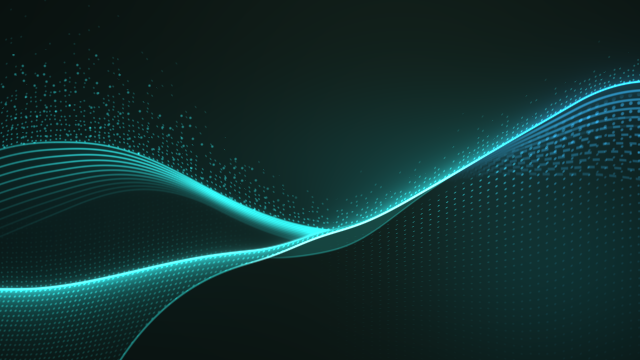
This background is drawn by a WebGL 2 fragment shader. Its source:

```glsl
#version 300 es
precision highp float;
// Teal light ribbons with fanned lines and dotted veils over a dark green backdrop.
uniform vec2 u_resolution;
out vec4 outColor;

const vec3 NIGHT = vec3(0.030, 0.058, 0.052);
const vec3 MOSS  = vec3(0.068, 0.120, 0.100);
const vec3 HAZE  = vec3(0.010, 0.115, 0.130);
const vec3 TEAL  = vec3(0.090, 0.500, 0.490);
const vec3 CYAN  = vec3(0.150, 0.780, 0.800);
const vec3 BLUE  = vec3(0.130, 0.480, 0.680);
const vec3 WHITE = vec3(0.720, 0.980, 1.000);
const int ARCH_LINES = 11;
const int FAN_LINES = 12;
const float FINE_CELL = 0.0135;
const float WIDE_CELL = 0.029;

float pixel;  // size of one pixel in canvas heights

vec2 hash2(vec2 p) {
  vec3 q = fract(p.xyx * vec3(0.1031, 0.1030, 0.0973));
  q += dot(q, q.yzx + 33.33);
  return fract((q.xx + q.yz) * q.zy);
}

float gradientNoise(vec2 p) {
  vec2 i = floor(p), f = fract(p), s = f * f * (3.0 - 2.0 * f);
  vec2 a = vec2(0.0), b = vec2(1.0, 0.0);
  float n00 = dot(hash2(i) * 2.0 - 1.0, f);
  float n10 = dot(hash2(i + b) * 2.0 - 1.0, f - b);
  float n01 = dot(hash2(i + b.yx) * 2.0 - 1.0, f - b.yx);
  float n11 = dot(hash2(i + b.xx) * 2.0 - 1.0, f - b.xx);
  return mix(mix(n00, n10, s.x), mix(n01, n11, s.x), s.y);
}

float bump(float x, float center, float width) {
  float t = (x - center) / width;
  return exp(-t * t);
}

float below(float edge, float v) { return 1.0 - smoothstep(edge - pixel, edge + pixel, v); }

float stroke(float d, float width) {
  return 1.0 - smoothstep(max(width - pixel, 0.0), width + pixel, abs(d));
}

// Grid of discs; jitter scatters them and density thins them out.
float dots(vec2 p, float cell, float radius, float jitter, float density) {
  vec2 g = p / cell;
  vec2 rnd = hash2(floor(g) + 17.0);
  float d = length(fract(g) - 0.5 - (rnd - 0.5) * jitter) * cell;
  return stroke(d, radius) * step(rnd.x * 0.6 + rnd.y * 0.4, density);
}

// Main crest, the lower edge of its sheet, and the arch on the left.
float ridge(float x) {
  float climb = 0.0464 * log(1.0 + exp((x - 0.88) / 0.08));
  float tail = max(x - 1.6, 0.0);
  return 0.197 + 0.1 * smoothstep(0.05, 0.7, x) + climb + 0.022 * bump(x, 0.88, 0.12) - 1.4 * tail * tail;
}
float sheetEdge(float x) { return ridge(x) - 0.236 * exp((0.336 - x) / 0.185); }
float arch(float x, float t) {
  float top = 0.345 + 0.26 * exp(-pow(abs(x - 0.17) / 0.48, 2.4));
  return top - t * (0.045 + 0.2 * (1.0 - smoothstep(-0.05, 0.6, x)));
}
float steepness(float a, float b) { return length(vec2(1.0, (b - a) / 0.004)); }

void main() {
  pixel = 1.0 / u_resolution.y;
  vec2 p = gl_FragCoord.xy * pixel;
  p.x *= 1.7778 * u_resolution.y / u_resolution.x;
  float x = p.x, y = p.y, l = x - 0.002, r = x + 0.002;
  float crest = ridge(x), edge = sheetEdge(x), dome = arch(x, 0.0);
  float rise = y - crest, depth = max(-rise, 0.0);
  float above = below(0.0, -rise), under = 1.0 - above;
  float right = smoothstep(1.2, 1.6, x);
  vec3 tint = mix(CYAN, BLUE, right);
  float patchy = 0.85 + 0.5 * gradientNoise(p * 7.0);

  // Backdrop and broad haze
  vec3 col = mix(NIGHT, MOSS, exp(-dot(p - vec2(1.1, 0.75), p - vec2(1.1, 0.75)) * 1.6));
  vec2 low = (p - vec2(1.56, 0.27)) / vec2(0.42, 0.32);
  vec2 mid = (p - vec2(1.1, 0.52)) / vec2(0.45, 0.24);
  vec2 west = (p - vec2(0.2, 0.42)) / vec2(0.5, 0.32);
  col += HAZE * (0.9 * exp(-dot(low, low)) + 0.65 * above * exp(-dot(mid, mid)) + 0.4 * exp(-dot(west, west)));

  // Glow above the crest
  float swell = smoothstep(0.7, 1.15, x) * (1.0 - 0.45 * smoothstep(1.45, 1.78, x));
  float h = max(rise, 0.0);
  col += above * tint * swell * (0.5 * exp(-h / 0.022) + 0.24 * exp(-h / 0.08));
  col += above * TEAL * (1.0 - smoothstep(0.5, 0.9, x)) * 0.3 * exp(-h / 0.035);

  // Sheet between crest and lower edge
  float sheet = under * below(0.0, edge - y);
  col += sheet * (CYAN * 0.65 * exp(-depth / 0.035) + TEAL * 0.3 * exp(-depth / 0.11));
  float mesh = dots(vec2(x + 0.3 * depth, depth), FINE_CELL, 0.0026, 0.15, 1.0);
  col += sheet * mesh * TEAL * 0.75 * exp(-depth / 0.22) * patchy;

  // Dim fold under the sheet
  float fold = crest - 0.058 * bump(x, 0.92, 0.2);
  float outside = below(edge, y);
  col += TEAL * outside * smoothstep(0.65, 0.85, x) * (0.3 * below(0.0, fold - y) + 0.45 * stroke(y - fold, 0.002));

  // Arch lines, fading toward the inside
  float archSlope = steepness(arch(l, 0.3), arch(r, 0.3));
  for (int i = 0; i < ARCH_LINES; i++) {
    float t = float(i) / float(ARCH_LINES - 1);
    float d = (y - arch(x, t)) / archSlope;
    float fade = mix(1.0, 0.16, smoothstep(0.15, 0.9, t)) * mix(0.65, 1.0, smoothstep(0.0, 0.25, x));
    col += above * fade * mix(TEAL, CYAN, 0.5) * (0.8 * stroke(d, 0.0022) + 0.12 * exp(-abs(d) / 0.008));
  }

  // Fan of lines on the right, the lower ones broken into dashes
  float spread = 0.28 * smoothstep(1.15, 1.85, x);
  float crestSlope = steepness(ridge(l), ridge(r));
  for (int i = 0; i < FAN_LINES; i++) {
    float t = float(i) / float(FAN_LINES - 1);
    float dash = smoothstep(-0.5, 0.3, sin(x * 170.0 + float(i) * 2.4));
    float solid = mix(1.0, dash, smoothstep(0.25, 0.55, t));
    float d = (rise + t * spread) / crestSlope;
    col += right * BLUE * solid * (1.0 - 0.65 * t) * 0.75 * stroke(d, 0.0032);
  }
  col += outside * BLUE * 0.3 * smoothstep(1.1, 1.6, x) * exp(-depth / 0.1);

  // Dotted veil hanging below the crest
  float stretch = 0.45 + 0.55 * smoothstep(0.95, 1.65, x);
  float veil = smoothstep(0.85, 1.3, x) * smoothstep(0.02, 0.07, depth) * exp(-depth / (0.12 + 0.14 * right));
  float size = 0.0025 + 0.0045 * right * exp(-depth / 0.09);
  col += outside * tint * veil * dots(vec2(x, depth / stretch), WIDE_CELL * 0.8, size, 0.12, 1.0) * patchy;

  // Scattered dust above the arch and the crest
  float lift = y - max(crest, dome);
  float reach = mix(0.3, 0.1, smoothstep(0.2, 1.0, x));
  float near = max(lift, 0.0) / reach;
  float sky = below(0.0, -lift);
  float fine = dots(vec2(x, lift), FINE_CELL, 0.0019, 0.5, 1.1 * exp(-near * 1.8));
  float coarse = dots(p, WIDE_CELL, 0.0030, 0.7, 0.6 * (1.0 - smoothstep(0.5, 1.05, near)));
  col += sky * CYAN * (0.5 * fine * exp(-near * 1.3) + 0.5 * coarse * (1.0 - smoothstep(0.6, 1.0, x)));
  float dust = dots(vec2(x, rise), FINE_CELL, 0.0019, 0.3, 1.0) * (1.0 - smoothstep(0.4, 0.75, x));
  col += above * TEAL * 0.55 * dust * exp(-h / 0.06);

  // Bright crest and edge lines
  float rim = (y - edge) / steepness(sheetEdge(l), sheetEdge(r));
  float hot = smoothstep(0.6, 0.85, x) * (1.0 - smoothstep(1.15, 1.5, x));
  col += mix(TEAL, WHITE, hot) * stroke(rim, 0.0024) * mix(0.75, 0.9, hot) * (1.0 - 0.5 * right);
  float crown = rise / crestSlope;
  float west2 = 1.0 - smoothstep(0.65, 1.0, x);
  col += mix(CYAN, WHITE, 0.4) * west2 * (0.65 * stroke(crown, 0.003) + 0.25 * exp(-abs(crown) / 0.008));

  outColor = vec4(min(col, 1.0), 1.0);
}
```
